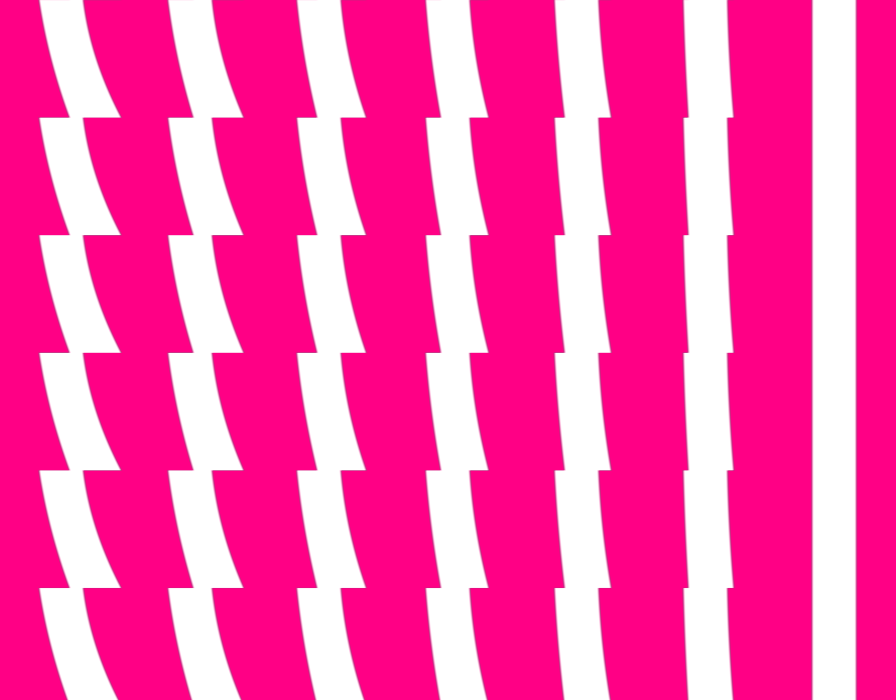
Give the GLSL for this pattern, as a Shadertoy shader.

```glsl
// White stripes on hot pink, cut into equal rows; within each row the stripes
// bend to the right, more strongly the further they are from the straight one.
// Each stripe is the span between two quadratic edges, repeated by a loop.

const vec3 PINK = vec3(1.0, 0.0, 0.52);
const vec3 WHITE = vec3(1.0);

const int STRIPE_COUNT = 8;          // the leftmost one only touches the border
const float ROW_HEIGHT = 0.168;      // in canvas heights
const float PITCH = 0.1438;          // the rest in canvas widths
const float STRAIGHT_LEFT = 0.9066;
const float STRIPE_WIDTH = 0.0488;
const float LEFT_LEAN = 0.00566;     // extra lean per stripe from the straight one
const float RIGHT_LEAN = 0.00707;
const float EDGE_SOFTNESS = 0.0021;

// Rises from 0 to 1; bend sets how much of the rise is quadratic.
float bentRamp(float t, float bend) {
    return t * mix(1.0, t, bend);
}

float softStep(float distanceInside, float softness) {
    return smoothstep(-softness, softness, distanceInside);
}

// Coverage of all stripes at x, with t running from row top (0) to bottom (1).
float stripes(float x, float t, float softness) {
    t = clamp(t, 0.0, 1.0);
    float leftShift = LEFT_LEAN * bentRamp(t, 0.42);
    float rightShift = RIGHT_LEAN * bentRamp(t, 0.62);
    float coverage = 0.0;
    for (int i = 0; i < STRIPE_COUNT; i++) {
        float k = float(i);
        float start = STRAIGHT_LEFT - k * PITCH;
        float left = start + k * leftShift;
        float right = start + STRIPE_WIDTH + k * rightShift;
        float inside = softStep(x - left, softness) * softStep(right - x, softness);
        coverage = max(coverage, inside);
    }
    return coverage;
}

// Blends pink to white through a slightly dulled mauve fringe.
vec3 fringedColor(float coverage) {
    float outside = 1.0 - coverage;
    float dip = coverage * outside * outside * outside;
    return mix(PINK, WHITE, coverage) - dip * vec3(1.9, 0.0, 0.8);
}

void mainImage(out vec4 fragColor, in vec2 fragCoord) {
    vec2 uv = fragCoord / iResolution.xy;
    float softness = max(EDGE_SOFTNESS, 0.7 / iResolution.x);

    // Signed distance below the nearest seam, in rows counted from the top.
    float seam = fract((1.0 - uv.y) / ROW_HEIGHT + 0.5) - 0.5;
    float seamSoftness = 0.7 / (iResolution.y * ROW_HEIGHT);

    // Smooth the jump between the row above and the row below the seam.
    float above = stripes(uv.x, seam + 1.0, softness);
    float below = stripes(uv.x, seam, softness);
    float coverage = mix(above, below, softStep(seam, seamSoftness));

    fragColor = vec4(fringedColor(coverage), 1.0);
}
```
